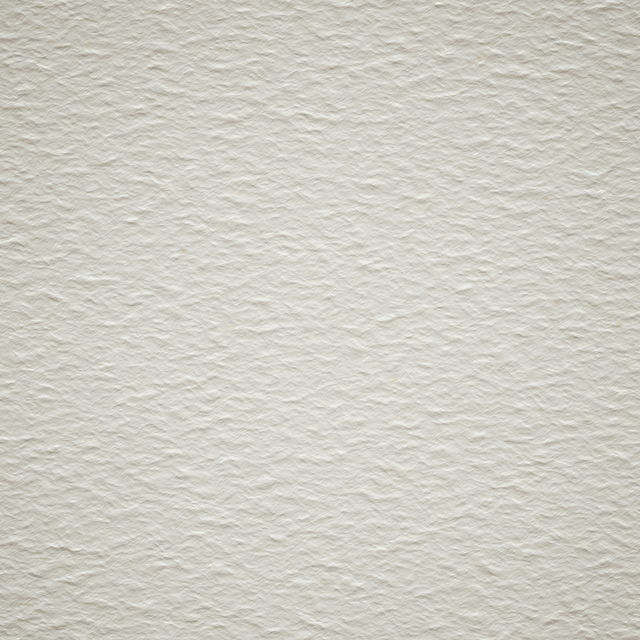
Write a Shadertoy shader that draws this texture.

```glsl
const vec3 SHADOW_COLOR = vec3(0.71, 0.685, 0.63);
const vec3 LIGHT_COLOR = vec3(0.87, 0.87, 0.84);
const vec3 SPECK_COLOR = vec3(0.87, 0.77, 0.60);
const vec3 EDGE_TINT = vec3(-0.012, 0.004, 0.016);
const float CENTER_LEVEL = 0.852;     // brightness in the middle
const float VIGNETTE = 0.20;          // fall-off towards the corners
const float RELIEF = 0.027;           // contrast of the embossed bumps
const float CREASE = 0.5;             // sharpness of the folds
const vec2 BUMP_FREQ = vec2(29.0, 62.0);
const vec2 LIGHT_DIR = vec2(0.10, 0.995);
const float LIGHT_STEP = 0.0008;
const float WARP = 0.005;
const int FIBRE_LAYERS = 3;
const float FIBRE_CELLS = 38.0;
const float FIBRE_WIDTH = 0.0010;
const float FIBRE_CONTRAST = 0.030;
const float SPECK_CELLS = 9.0;
const float SPECK_CHANCE = 0.2;
const float SPECK_SIZE = 0.0046;

// Integer hash, two values from 0 to 1 per lattice point
vec2 hash2(vec2 cell, int seed) {
    uvec2 v = uvec2(ivec2(cell) + ivec2(seed * 131, seed * 57));
    v = v * 1664525u + 1013904223u;
    v.x += v.y * 1664525u;
    v.y += v.x * 1664525u;
    v ^= v >> 16u;
    v.x += v.y * 1664525u;
    v.y += v.x * 1664525u;
    v ^= v >> 16u;
    return vec2(v & 0xffffu) / 65535.0;
}

float cornerRamp(vec2 cell, vec2 offset, int seed) {
    vec2 gradient = hash2(cell, seed) * 2.0 - 1.0;
    return dot(gradient, offset) * 1.25;
}

float gradientNoise(vec2 p, int seed) {
    vec2 i = floor(p), f = p - i;
    vec2 u = f * f * f * (f * (f * 6.0 - 15.0) + 10.0);
    vec2 e = vec2(1.0, 0.0);
    return mix(mix(cornerRamp(i, f, seed), cornerRamp(i + e.xy, f - e.xy, seed), u.x),
               mix(cornerRamp(i + e.yx, f - e.yx, seed), cornerRamp(i + e.xx, f - e.xx, seed), u.x), u.y);
}

mat2 rotation(float angle) {
    float c = cos(angle), s = sin(angle);
    return mat2(c, -s, s, c);
}

// Paper height: creased flat bumps, finer octaves crossing at wider angles
float paperHeight(vec2 p) {
    p += WARP * vec2(gradientNoise(p * 21.0, 1), gradientNoise(p * 29.0, 2));
    float height = 0.0, scale = 1.0, tilt = -0.10;
    for (int octave = 0; octave < 4; octave++) {
        vec2 q = rotation(tilt) * p * BUMP_FREQ * scale;
        float bump = gradientNoise(q, 3 + octave);
        height += (bump + CREASE * abs(bump)) / (BUMP_FREQ.y * scale);
        scale *= 1.7;
        tilt *= -1.75;
    }
    return height;
}

// Short, nearly straight fibres, lit on top and shaded underneath
float fibres(vec2 p, float pixel) {
    float width = max(FIBRE_WIDTH, 0.55 * pixel) * FIBRE_CELLS;
    float total = 0.0;
    for (int layer = 0; layer < FIBRE_LAYERS; layer++) {
        vec2 g = p * FIBRE_CELLS + float(layer) * 0.37;
        for (int k = 0; k < 9; k++) {
            vec2 cell = floor(g) + vec2(k % 3 - 1, k / 3 - 1);
            vec2 place = hash2(cell, 20 + layer);
            vec2 form = hash2(cell, 30 + layer);
            vec2 q = rotation((form.x - 0.55) * 1.7) * (g - cell - place);
            q.y += (form.y - 0.5) * 0.5 * q.x * q.x;
            float reach = mix(0.25, 0.8, place.x);
            float body = 1.0 - smoothstep(0.2 * reach, reach, abs(q.x));
            float top = q.y / width, under = top + 1.6;
            total += body * (exp(-top * top) - exp(-under * under)) * form.y;
        }
    }
    return total;
}

// Rare tan flecks
float specks(vec2 p, float pixel) {
    vec2 g = p * SPECK_CELLS, cell = floor(g);
    vec2 place = 0.15 + 0.7 * hash2(cell, 40), form = hash2(cell, 41);
    vec2 q = rotation((form.y - 0.5) * 2.4) * (g - cell - place) / SPECK_CELLS;
    float size = SPECK_SIZE * mix(0.6, 1.2, form.y);
    float dist = length(q * vec2(1.0, 1.9)) + 0.001 * gradientNoise(p * 300.0, 42);
    float mask = 1.0 - smoothstep(size * 0.3, size + pixel, dist);
    return mask * step(form.x, SPECK_CHANCE) * mix(0.35, 0.75, place.x);
}

void mainImage(out vec4 fragColor, in vec2 fragCoord) {
    float pixel = 1.0 / iResolution.y;
    vec2 p = fragCoord * pixel;
    vec2 fromCenter = fragCoord / iResolution.xy - vec2(0.51, 0.47);
    float radius2 = dot(fromCenter, fromCenter);

    // Slope towards the light, with deeper shadows than highlights
    vec2 eps = LIGHT_DIR * LIGHT_STEP;
    float slope = (paperHeight(p - eps) - paperHeight(p + eps)) / (2.0 * LIGHT_STEP);
    slope = slope < 0.0 ? slope * 1.12 : slope * 0.95;

    float level = CENTER_LEVEL - VIGNETTE * radius2;
    level += RELIEF * slope * (0.9 + 0.7 * radius2);
    level += FIBRE_CONTRAST * fibres(p, pixel);
    level += 0.007 * gradientNoise(p * 7.0, 50);

    // Warm shadows to neutral lights, cooler towards the corners
    float t = (level - SHADOW_COLOR.r) / (LIGHT_COLOR.r - SHADOW_COLOR.r);
    vec3 color = mix(SHADOW_COLOR, LIGHT_COLOR, clamp(t, -0.5, 1.35));
    color += EDGE_TINT * radius2;
    color += vec3(0.004, 0.0, -0.008) * gradientNoise(p * 45.0, 51);
    color = mix(color, SPECK_COLOR * (level / CENTER_LEVEL), specks(p, pixel));
    fragColor = vec4(color, 1.0);
}
```
